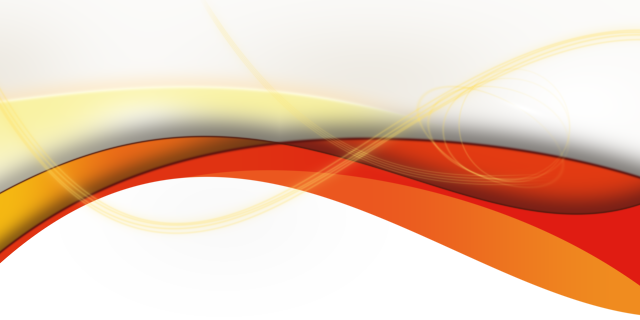
Write a Shadertoy shader that draws this background.

```glsl
// Glossy red and orange ribbons sweep over a pale, softly shaded backdrop.
// Each ribbon edge is a quartic through five evenly spaced heights; shadows
// and sheer yellow strands are Gaussian falloffs around such curves.

// Height at x in 0..2 of the quartic through a (x = 0, .5, 1, 1.5) and e (x = 2)
float curve(float x, vec4 a, float e) {
    float u = x * 2.0;
    vec3 d1 = a.yzw - a.xyz;
    vec3 d2 = vec3(d1.yz, e - a.w) - d1;
    vec2 d3 = d2.yz - d2.xy;
    float q = (d3.y - d3.x) / 24.0;
    return a.x + u * (d1.x + (u - 1.0) * (d2.x / 2.0
         + (u - 2.0) * (d3.x / 6.0 + (u - 3.0) * q)));
}

float bell(float d, float width) {
    return exp(-d * d / (width * width));
}

float cover(float d) {
    return smoothstep(-0.8, 0.8, d * iResolution.y);
}

// Turns an implicit value into an approximate distance in canvas heights
float toDistance(float f) {
    float slope = length(vec2(dFdx(f), dFdy(f))) * iResolution.y;
    return f / max(slope, 0.001);
}

float ellipseLine(vec2 p, vec2 radii, float angle) {
    float c = cos(angle), s = sin(angle);
    p = vec2(c * p.x + s * p.y, c * p.y - s * p.x);
    return (length(p / radii) - 1.0) * min(radii.x, radii.y);
}

// Pale backdrop with beige clouds and a sheer yellow veil
vec3 backdrop(vec2 p) {
    vec3 col = vec3(0.985, 0.983, 0.978);
    float cloud = 0.9 * bell(length((p - vec2(-0.05, 0.76)) * vec2(0.7, 1.0)), 0.2)
                + 0.8 * bell(length((p - vec2(1.15, 0.74)) * vec2(0.42, 1.0)), 0.19);
    col -= vec3(0.06, 0.075, 0.105) * cloud;
    col = mix(col, vec3(1.0), 0.9 * bell(length((p - vec2(1.8, 0.67)) * vec2(0.6, 1.0)), 0.14));

    float d = p.y - curve(p.x, vec4(0.682, 0.727, 0.695, 0.57), 0.4);
    float fade = 1.0 - smoothstep(1.0, 1.48, p.x);
    float inside = cover(-d);
    col = mix(col, vec3(1.0, 0.88, 0.68), 0.5 * fade * bell(d, 0.04) * (1.0 - inside));
    float depth = mix(0.2, 0.1, smoothstep(0.0, 0.5, p.x));
    col = mix(col, vec3(0.98, 0.95, 0.59), 0.85 * fade * inside * bell(d + 0.035, depth));
    col = mix(col, vec3(1.0, 0.99, 0.87), 0.7 * fade * bell(d, 0.006));
    float haze = bell(length((p - vec2(0.46, 0.61)) * vec2(0.5, 1.0)), 0.085);
    return mix(col, vec3(1.0, 1.0, 0.97), 0.85 * haze);
}

// Combined opacity of the crossing strands and the loops on the right
float strands(vec2 p) {
    float sweep = p.y - curve(p.x, vec4(0.682, 0.294, 0.445, 0.747), 0.896);
    float fall = p.y - curve((p.x - 0.633) * 1.92, vec4(1.0, 0.674, 0.505, 0.443), 0.44);
    sweep = toDistance(sweep);
    fall = toDistance(fall);
    float fallFade = smoothstep(0.61, 0.7, p.x) * (1.0 - smoothstep(1.5, 1.75, p.x));
    float alpha = 0.18 * bell(sweep, 0.025) + 0.08 * fallFade * bell(fall, 0.02);
    for (int i = 0; i < 4; i++) {
        float k = float(i) - 1.5;
        float spread = 0.010 + 0.004 * sin(p.x * 5.0 + k);
        alpha += 0.23 * bell(sweep - k * spread, 0.0035);
        alpha += 0.13 * fallFade * bell(fall - k * 0.006 * p.x, 0.0025);
        vec2 center = vec2(1.57 + 0.025 * k, 0.59 + 0.012 * k);
        vec2 radii = vec2(0.21 - 0.025 * k, 0.15 + 0.018 * k);
        float loopD = ellipseLine(p - center, radii, 0.25 * k - 0.1);
        float loopFade = 0.35 + 0.65 * smoothstep(1.7, 1.4, p.x);
        alpha += 0.2 * loopFade * bell(loopD, 0.003);
    }
    return min(alpha, 0.7);
}

void mainImage(out vec4 fragColor, in vec2 fragCoord) {
    vec2 p = fragCoord / iResolution.xy * vec2(2.0, 1.0);

    // Signed heights above the four ribbon edges
    float gold = p.y - curve(p.x, vec4(0.396, 0.565, 0.526, 0.378), 0.362);
    float red = p.y - curve(p.x, vec4(0.211, 0.4766, 0.5625, 0.547), 0.445);
    float base = p.y - curve(p.x, vec4(0.177, 0.435, 0.388, 0.182), 0.0156);
    float band = p.y - curve(p.x, vec4(0.141, 0.427, 0.461, 0.357), 0.107);
    float top = min(gold, red);

    // Backdrop and the soft shadow cast above the ribbons
    vec3 col = backdrop(p);
    float shade = mix(0.42, 0.65, smoothstep(0.0, 0.8, p.x));
    col = mix(col, vec3(0.27, 0.25, 0.23), shade * bell(max(top, 0.0), 0.062));

    // Gold ribbon on the left, darker along its lower edge and tip
    vec3 goldCol = mix(vec3(0.96, 0.72, 0.07), vec3(0.92, 0.41, 0.09), smoothstep(0.0, 0.42, p.x));
    goldCol = mix(goldCol, vec3(0.5, 0.2, 0.13), 0.75 * smoothstep(0.5, 0.9, p.x));
    goldCol = mix(goldCol, vec3(0.36, 0.21, 0.07), 0.7 * bell(red, 0.05));
    col = mix(col, goldCol, cover(-gold));

    // Red ribbon, with its fold shaded above the gold curve on the right
    vec3 redCol = mix(vec3(0.88, 0.2, 0.07), vec3(0.88, 0.11, 0.07), smoothstep(0.6, 1.6, p.x));
    vec3 foldCol = mix(vec3(0.89, 0.23, 0.07), vec3(0.38, 0.1, 0.09), 0.8 * bell(gold, 0.062));
    redCol = mix(redCol, foldCol, cover(gold));
    col = mix(col, redCol, cover(-red));

    // Orange lower band, then the white ground beneath everything
    vec3 bandCol = mix(vec3(0.92, 0.34, 0.12), vec3(0.94, 0.55, 0.12), smoothstep(1.1, 2.0, p.x));
    col = mix(col, bandCol, cover(-band));
    vec3 ground = vec3(1.0) - 0.022 * bell(length((p - vec2(0.7, 0.32)) * vec2(0.6, 1.0)), 0.2);
    col = mix(col, ground, cover(-base));

    // Dark outlines
    col = mix(col, vec3(0.34, 0.06, 0.05), 0.8 * bell(red, 0.005));
    col = mix(col, vec3(0.3, 0.09, 0.05), 0.75 * bell(gold, 0.003));

    // Sheer strands and a small white glint
    col = mix(col, vec3(1.0, 0.88, 0.4), strands(p));
    vec2 glint = p - vec2(1.64, 0.66);
    glint.y += 0.33 * glint.x;
    col = mix(col, vec3(1.0), bell(length(glint * vec2(0.16, 1.0)), 0.009));
    fragColor = vec4(clamp(col, 0.0, 1.0), 1.0);
}
```
